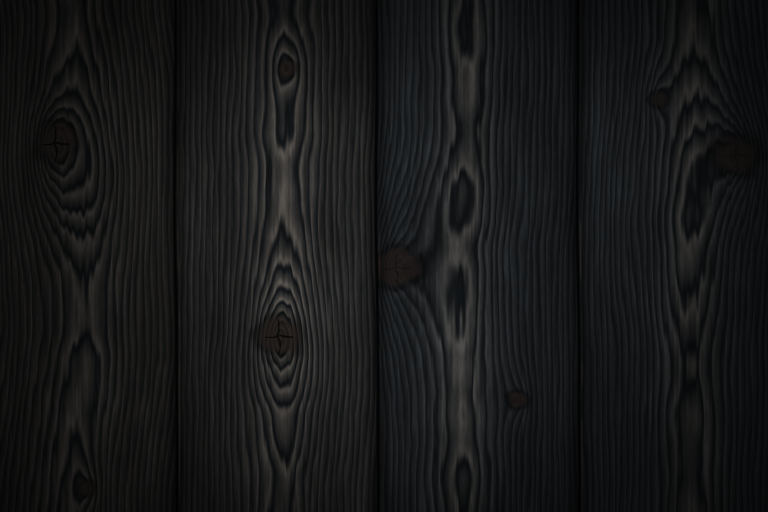
Write a Shadertoy shader that draws this texture.

```glsl
#define PLANK_WIDTH 0.262
#define PLANK_OFFSET 0.033
#define RING_DENSITY 130.0
#define GAP_HALF_WIDTH 0.0017
#define KNOT_RADIUS 0.027
#define SMALL_KNOT_RADIUS 0.011
#define VIGNETTE 0.72
#define LATE_WOOD vec3(0.045, 0.052, 0.058)
#define WARM_WOOD vec3(0.215, 0.203, 0.190)
#define COOL_WOOD vec3(0.160, 0.172, 0.182)
#define KNOT_COLOR vec3(0.125, 0.102, 0.092)
#define GAP_COLOR vec3(0.012, 0.013, 0.014)

float hash(vec2 p) {
    return fract(sin(dot(p, vec2(127.1, 311.7))) * 43758.5453);
}

float noise(vec2 p) {
    vec2 i = floor(p), f = fract(p);
    f = f * f * (3.0 - 2.0 * f);
    return mix(mix(hash(i), hash(i + vec2(1, 0)), f.x),
               mix(hash(i + vec2(0, 1)), hash(i + vec2(1, 1)), f.x), f.y);
}

float fbm(vec2 p) {
    float sum = 0.0, amp = 0.5;
    for (int i = 0; i < 4; i++) {
        sum += amp * noise(p);
        p = p * 2.03 + 17.3;
        amp *= 0.5;
    }
    return sum / 0.9375;
}

// Knot position as a short harmonic series over the planks
vec2 knotCentre(float id, bool small) {
    float t = 1.5708 * id;
    vec3 wave = vec3(cos(t), sin(t), cos(2.0 * t));
    return small
        ? vec2(0.551 + dot(wave, vec3(-0.072, 0.074, 0.072)),
               0.323 + dot(wave, vec3(-0.058, 0.020, -0.235)))
        : vec2(0.452 + dot(wave, vec3(0.154, -0.140, -0.198)),
               0.373 + dot(wave, vec3(0.081, -0.118, 0.026)));
}

// Two tapered, slightly crooked splits crossing at the knot's heart
float knotCrack(vec2 q) {
    q += 0.005 * (vec2(noise(q * 130.0 + 5.0), noise(q * 130.0 + 31.0)) - 0.5);
    vec2 a = abs(q);
    float d = min(max(a.x + 0.04 * a.y, a.y - 0.021),
                  max(a.y + 0.04 * a.x, a.x - 0.016));
    return 1.0 - smoothstep(0.0006, 0.0026, d);
}

void mainImage(out vec4 fragColor, in vec2 fragCoord) {
    vec2 p = fragCoord / iResolution.x;
    vec2 uv = fragCoord / iResolution.xy;
    float pixel = 1.0 / iResolution.x;

    // Planks
    float across = p.x + PLANK_OFFSET + 0.004 * (noise(vec2(p.y * 5.0, 2.0)) - 0.5);
    float id = floor(across / PLANK_WIDTH);
    float local = fract(across / PLANK_WIDTH);
    float seed = id * 19.7 + 3.0;
    float cool = smoothstep(0.5, 2.0, id);

    // Growth rings cut lengthwise around a wandering pith
    float pith = 0.51 - 0.07 * step(1.5, id) * step(id, 2.5)
               + 0.12 * (noise(vec2(p.y * 4.0, seed)) - 0.5);
    float dx = (local - pith) * PLANK_WIDTH;
    float depth = 0.010 + 0.055 * fbm(vec2(p.y * 3.2, seed + 7.0));
    float rings = length(vec2(dx, depth)) * RING_DENSITY;
    rings += 1.6 * (fbm(vec2(p.x * 22.0, p.y * 5.0) + seed) - 0.5);
    rings += 0.35 * (noise(vec2(p.x * 230.0, p.y * 16.0)) - 0.5);

    // Knots pull the rings into closed ovals
    float knotMask = 0.0, knotRim = 0.0, crack = 0.0;
    for (int k = 0; k < 2; k++) {
        bool small = k == 1;
        float radius = small ? SMALL_KNOT_RADIUS : KNOT_RADIUS;
        vec2 c = knotCentre(id, small);
        vec2 q = vec2((local - c.x) * PLANK_WIDTH, p.y - c.y);
        float reach = length(q * vec2(1.0, 0.58)) / (radius * 1.45);
        rings -= (small ? 3.0 : 8.0) * exp(-reach);
        float d = length(q * vec2(mix(1.0, 0.8, cool), 1.0)) / radius
                + 0.4 * (noise(q * 70.0 + seed) - 0.5);
        knotMask = max(knotMask, 1.0 - smoothstep(0.65, 1.05, d));
        knotRim = max(knotRim, exp(-18.0 * (d - 1.0) * (d - 1.0)));
        if (!small) crack = knotCrack(q) * mix(1.0, 0.3, cool);
    }

    // Ring profile, faded where it is finer than the pixels
    float phase = 6.28318 * rings;
    float ring = 0.5 + 0.5 * sin(phase + 0.6 * sin(phase));
    float heart = exp(-dx * dx / 0.0016);
    float contrast = mix(0.55, 1.0, heart) * (1.0 - 0.6 * knotMask);
    contrast *= 1.0 - smoothstep(0.3, 0.9, fwidth(rings));
    ring = mix(0.5, ring, contrast);

    // Stained wood with fine fibres and worn patches
    vec3 earlyWood = mix(WARM_WOOD, COOL_WOOD, cool * (1.0 - 0.7 * heart));
    vec3 color = mix(LATE_WOOD, earlyWood, ring);
    color *= 0.84 + 0.32 * noise(vec2(p.x * 420.0, p.y * 14.0));
    color *= 0.93 + 0.14 * noise(p * vec2(500.0, 120.0));
    color *= 0.62 + 0.72 * fbm(p * vec2(9.0, 3.5) + seed);
    color *= 0.92 + 0.25 * heart;

    // Knot faces, rims and splits
    color = mix(color, KNOT_COLOR * (0.55 + 0.6 * ring), 0.75 * knotMask);
    color *= 1.0 - 0.35 * knotRim;
    color = mix(color, GAP_COLOR, 0.9 * crack);

    // Gaps with shaded sides and a chipped edge
    float edge = min(local, 1.0 - local) * PLANK_WIDTH;
    color *= mix(0.55, 1.0, smoothstep(0.0, 0.022, edge));
    float chip = smoothstep(0.5, 0.8, noise(vec2(p.y * 28.0, seed)));
    float lip = exp(-pow((local * PLANK_WIDTH - 0.0038) / 0.0012, 2.0));
    color += vec3(0.065, 0.052, 0.043) * lip * (0.25 + 0.75 * chip);
    float gap = 1.0 - smoothstep(GAP_HALF_WIDTH - pixel, GAP_HALF_WIDTH + pixel, edge);
    color = mix(color, GAP_COLOR, gap);

    // Darkened borders
    float far = length((uv - 0.5) * vec2(1.0, 0.95));
    color *= 1.12 - VIGNETTE * smoothstep(0.12, 0.72, far);

    fragColor = vec4(color, 1.0);
}
```
